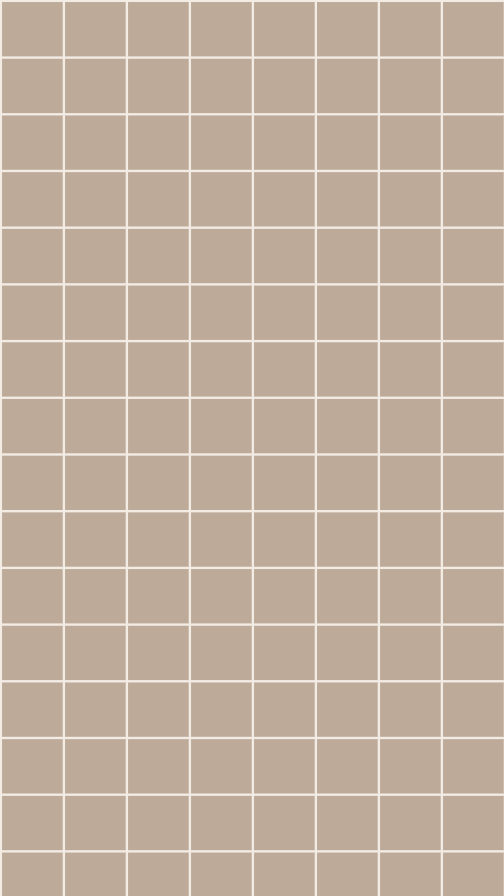
Write a Shadertoy shader that draws this pattern.

```glsl
// Lengths are fractions of the canvas width
#define COLUMNS 8.0
#define CELL_ASPECT 0.9
#define LINE_WIDTH 0.0047
#define GRID_OFFSET vec2(0.00174, 0.00174)
#define TILE_COLOR vec3(0.741, 0.667, 0.598)
#define LINE_COLOR vec3(0.953, 0.925, 0.898)

// Distance to the nearest grid line along each axis
vec2 gridDistance(vec2 p, vec2 cell) {
    return abs(fract(p / cell + 0.5) - 0.5) * cell;
}

// Share of a pixel covered by a line at the given distance
vec2 lineCoverage(vec2 dist, float width, float pixel) {
    vec2 covered = (0.5 * (width + pixel) - dist) / pixel;
    return clamp(covered, 0.0, min(width / pixel, 1.0));
}

void mainImage(out vec4 fragColor, in vec2 fragCoord) {
    // Rows are counted from the top edge
    float pixel = 1.0 / iResolution.x;
    vec2 p = vec2(fragCoord.x, iResolution.y - fragCoord.y) * pixel;
    vec2 cell = vec2(1.0, CELL_ASPECT) / COLUMNS;

    // Thin light lines over flat tiles
    vec2 lines = lineCoverage(gridDistance(p - GRID_OFFSET, cell), LINE_WIDTH, pixel);
    vec3 color = mix(TILE_COLOR, LINE_COLOR, max(lines.x, lines.y));

    fragColor = vec4(color, 1.0);
}
```
